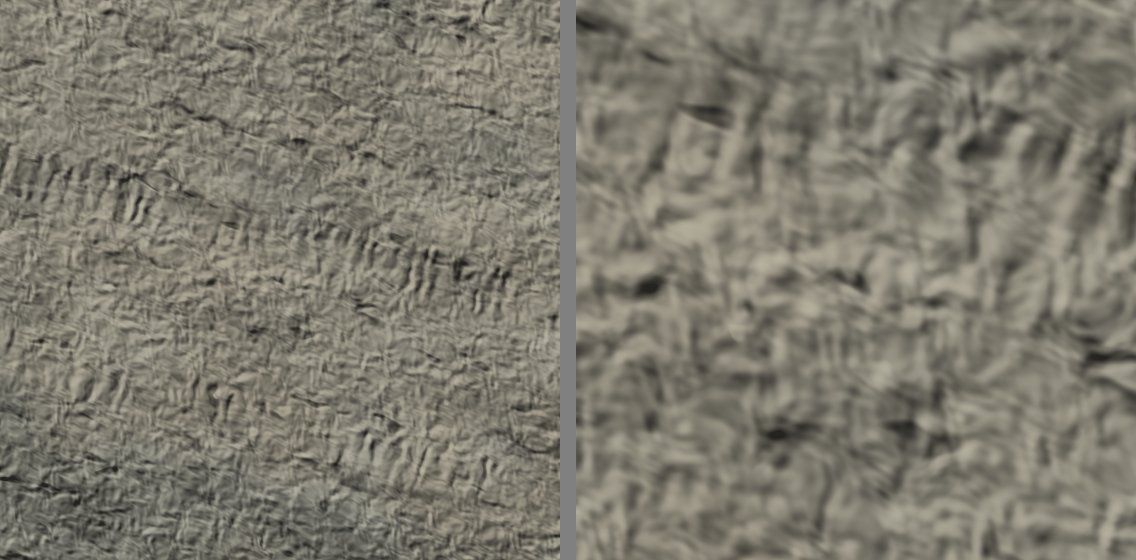
Left: the whole. Right: its middle third, enlarged.
Reproduce this texture procedurally as a WebGL 2 fragment shader.

```glsl
#version 300 es
precision highp float;
// Weathered grey-brown ground with sloping cracks and two rows of worn tread ribs.
uniform vec2 u_resolution;
out vec4 fragColor;

const float SLOPE = -0.253;               // tilt of the layers, radians
const float STRAND_TURN = 0.8;            // turn of the oblique grain from the layers
const vec2 LIGHT = vec2(-0.6, 0.8);       // towards the light
const float LIGHT_STEP = 0.0065;          // reach of the relief shading
const float RELIEF = 0.36;                // strength of the relief shading
const float BASE_TONE = 0.513;
const vec2 GRAIN_FREQ = vec2(36.0, 56.0); // along and across the layers
const vec2 TREAD_ROWS = vec2(0.354, 0.685);
const float TREAD_HALF = 0.043;
const float RIB_SPACING = 0.031;
const float RIB_HEIGHT = 0.36;
const float CRACK_SPACING = 0.14;
const float CRACK_WIDTH = 0.0075;
const float SEAM_DARK = 0.17;
const float PEBBLE_CELL = 0.045;
const float DAMP_LEVEL = 0.25;            // the ground is darker below this layer
const vec3 WARM = vec3(1.008, 0.973, 0.87);
const vec3 COOL = vec3(0.985, 0.985, 0.91);

vec2 hash2(vec2 cell) {
  uvec2 v = uvec2(ivec2(cell)) * 1664525u + 12345u;
  for (int i = 0; i < 2; i++) {
    v.x += v.y * 1664525u;
    v.y += v.x * 1664525u;
    v ^= v >> 16u;
  }
  return vec2(v & 0xffffu) / 65535.0;
}
float corner(vec2 cell, vec2 offset) { return dot(hash2(cell) * 2.0 - 1.0, offset); }

// Gradient noise around zero
float noise(vec2 p) {
  vec2 i = floor(p), f = p - i, e = vec2(1.0, 0.0);
  vec2 w = f * f * f * (f * (f * 6.0 - 15.0) + 10.0);
  return mix(mix(corner(i, f), corner(i + e.xy, f - e.xy), w.x),
             mix(corner(i + e.yx, f - e.yx), corner(i + e.xx, f - e.xx), w.x), w.y);
}
vec2 rotate(vec2 p, float angle) {
  float c = cos(angle), s = sin(angle);
  return vec2(c * p.x + s * p.y, c * p.y - s * p.x);
}

// Worn, ragged rows that carry the ribs
float treadMask(vec2 q) {
  float row = q.y > dot(TREAD_ROWS, vec2(0.5)) ? TREAD_ROWS.y : TREAD_ROWS.x;
  float edge = abs(q.y - row + 0.025 * noise(vec2(q.x * 5.0, row * 40.0)));
  edge += 0.035 * noise(q * 30.0);
  float worn = smoothstep(-0.28, 0.15, noise(q * vec2(7.0, 4.0) + 7.3));
  return worn * (1.0 - smoothstep(TREAD_HALF - 0.012, TREAD_HALF + 0.005, edge));
}
float ribWave(vec2 q) {
  float phase = q.x / RIB_SPACING + 1.0 * noise(q * vec2(12.0, 5.0)) + 0.6 * noise(q * 38.0);
  float strength = 0.85 + 1.3 * noise(q * vec2(26.0, 14.0) + 81.0);
  return strength * cos(6.2832 * phase);
}

// Broken dark cracks along the layers, with small crevices in rough zones
float seamMask(vec2 q) {
  float y = q.y - 0.014 + 0.035 * noise(q * vec2(5.0, 3.0) + 3.1) + 0.026 * noise(q * 26.0);
  float line = floor(y / CRACK_SPACING + 0.5);
  float d = y - line * CRACK_SPACING;
  float present = smoothstep(-0.12, 0.18, noise(vec2(q.x * 4.0, line * 7.37 + 0.4)));
  float broken = smoothstep(-0.20, 0.12, noise(q * vec2(20.0, 32.0) + 9.0));
  float width = CRACK_WIDTH * (1.0 + 1.6 * noise(q * 22.0 + 5.0));
  float crack = present * broken * exp(-d * d / (width * width));
  float rough = smoothstep(-0.15, 0.25, noise(q * vec2(5.0, 11.0) + 77.0));
  rough = max(rough, present * exp(-d * d / 0.0006));
  vec2 w = q + 0.012 * vec2(noise(q * 30.0 + 4.0), noise(q * 30.0 + 14.0));
  float crevice = smoothstep(0.12, 0.42, noise(w * vec2(25.0, 52.0) + 90.0));
  return max(crack, 0.9 * rough * crevice);
}

float grainHeight(vec2 q) {
  vec2 w = q + 0.016 * vec2(noise(q * 24.0), noise(q * 24.0 + 31.7));
  vec2 strand = rotate(w, -STRAND_TURN);
  float oblique = smoothstep(-0.2, 0.2, noise(q * 10.0 + 17.0));
  float coarse = mix(noise(w * GRAIN_FREQ), noise(strand * GRAIN_FREQ + 50.0), oblique);
  float medium = noise(strand * GRAIN_FREQ * 1.8 + 11.0);
  return coarse + 0.6 * medium + 0.22 * noise(w * vec2(135.0, 165.0));
}
float groundHeight(vec2 q) {
  float tread = treadMask(q);
  return grainHeight(q) * (1.0 - 0.3 * tread) + RIB_HEIGHT * tread * ribWave(q)
       - 0.3 * seamMask(q);
}

// Sparse pale stones, soft and slightly oval
float pebbleMask(vec2 q) {
  vec2 cell = floor(q / PEBBLE_CELL), r = hash2(cell + 71.0), size = hash2(cell + 203.0);
  vec2 d = q / PEBBLE_CELL - cell - 0.35 - 0.3 * r + 0.2 * noise(q * 70.0);
  float radius = mix(0.12, 0.28, size.y);
  return step(0.92, size.x) * (1.0 - smoothstep(0.5, 1.1, length(d * vec2(0.8, 1.2)) / radius));
}

void main() {
  vec2 q = rotate(gl_FragCoord.xy / u_resolution.y, SLOPE);
  vec2 toLight = rotate(LIGHT, SLOPE) * LIGHT_STEP;
  // Relief shading, stronger where the ground is rough or damp
  float height = groundHeight(q);
  float shade = height - groundHeight(q + toLight);
  float damp = 1.0 - smoothstep(-0.06, 0.06, q.y - DAMP_LEVEL + 0.12 * noise(q * 8.0));
  float roughness = 1.0 + 0.7 * noise(q * vec2(6.0, 11.0) + 19.0) + 0.12 * damp;
  float tone = BASE_TONE + RELIEF * roughness * shade + 0.07 * height;
  // Broad patches, seams, grooves and stones
  tone += 0.11 * noise(q * vec2(4.0, 9.0) + 23.0) + 0.12 * noise(q * vec2(12.0, 22.0) + 41.0);
  tone -= SEAM_DARK * seamMask(q) + 0.08 * damp;
  tone -= 0.10 * treadMask(q) * smoothstep(0.3, 1.0, -ribWave(q));
  tone += 0.13 * pebbleMask(q);
  // Soften the highlights, then tint
  float above = max(tone - 0.56, 0.0);
  tone = max(min(tone, 0.56) + above / (1.0 + 3.0 * above), 0.14);
  float coolness = clamp(0.2 + 0.6 * damp + 0.9 * noise(q * 6.0 + 61.0), 0.0, 1.0);
  fragColor = vec4(tone * mix(WARM, COOL, coolness), 1.0);
}
```
